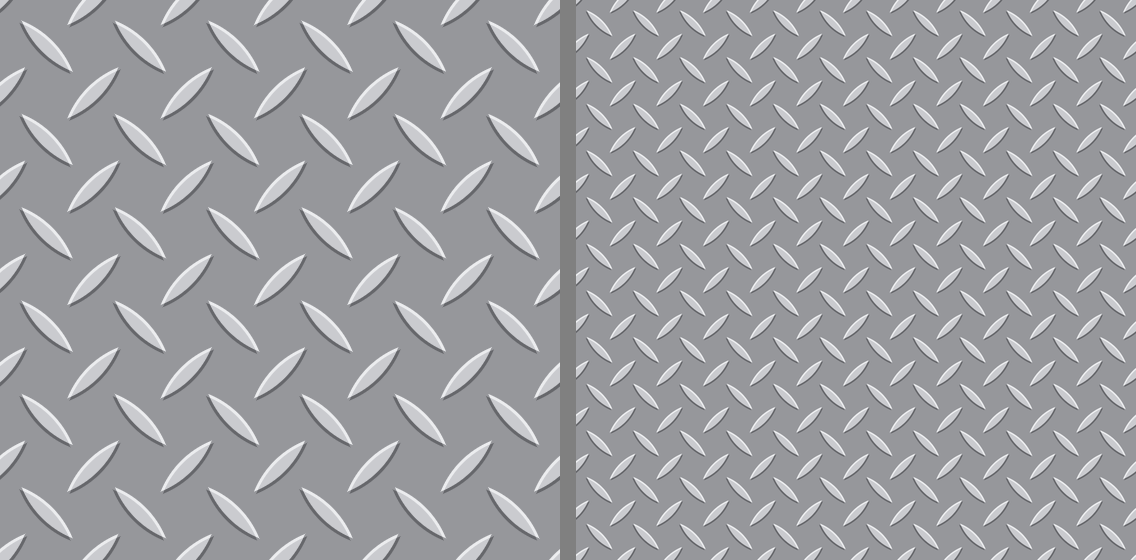
Left, the tile; right, the same tile 2 across and 2 down.
Reproduce this texture procedurally as a WebGL 2 fragment shader.

```glsl
#version 300 es
precision highp float;

uniform vec2 u_resolution;
out vec4 fragColor;

// Lengths are fractions of one cell
#define REPEATS 6.0
#define HALF_LENGTH 0.386
#define HALF_WIDTH 0.079
#define HIGHLIGHT_WIDTH 0.032
#define SHADOW_WIDTH 0.034
#define LIGHT_SHIFT 0.008
#define PLATE_COLOR vec3(0.588, 0.592, 0.608)
#define FACE_COLOR vec3(0.792, 0.796, 0.812)
#define HIGHLIGHT_COLOR vec3(0.925, 0.929, 0.937)
#define SHADOW_COLOR vec3(0.400, 0.404, 0.420)

// Signed distance to a pointed lens lying along x, made of two arcs
float lensDistance(vec2 p) {
    float radius = (HALF_LENGTH * HALF_LENGTH + HALF_WIDTH * HALF_WIDTH) / (2.0 * HALF_WIDTH);
    return length(vec2(p.x, abs(p.y) + radius - HALF_WIDTH)) - radius;
}

// Antialiased coverage of the lens
float lensCoverage(vec2 p, float pixel) {
    return clamp(0.5 - lensDistance(p) / pixel, 0.0, 1.0);
}

// Raised tread: shadow below, then a lit rim around the flat face
vec3 addTread(vec3 color, vec2 cell, vec2 lightDir, float pixel) {
    vec2 alongDir = vec2(lightDir.y, -lightDir.x);
    vec2 p = vec2(dot(cell, alongDir), dot(cell, lightDir) - LIGHT_SHIFT);

    float shadow = lensCoverage(p + vec2(0.0, SHADOW_WIDTH), pixel);
    float face = lensCoverage(p + vec2(0.0, HIGHLIGHT_WIDTH), pixel);
    vec3 top = mix(HIGHLIGHT_COLOR, FACE_COLOR, face);

    color = mix(color, SHADOW_COLOR, shadow);
    return mix(color, top, lensCoverage(p, pixel));
}

void main() {
    vec2 grid = gl_FragCoord.xy / u_resolution * REPEATS;
    float pixel = REPEATS / min(u_resolution.x, u_resolution.y);

    // Falling treads sit in cell centers, rising ones on cell corners
    vec2 centerCell = fract(grid) - 0.5;
    vec2 cornerCell = fract(grid + 0.5) - 0.5;

    vec3 color = PLATE_COLOR;
    color = addTread(color, centerCell, normalize(vec2(1.0, 1.0)), pixel);
    color = addTread(color, cornerCell, normalize(vec2(-1.0, 1.0)), pixel);
    fragColor = vec4(color, 1.0);
}
```
